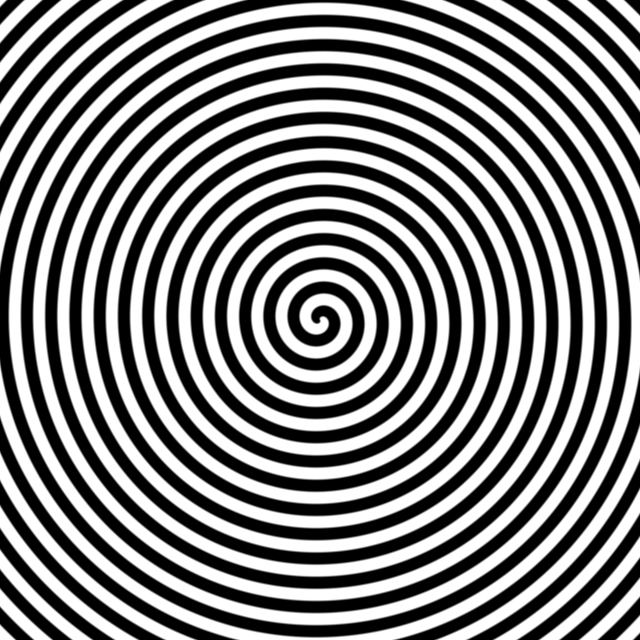
Reproduce this pattern procedurally as a Shadertoy shader.

```glsl
const float TAU = 6.2831853;

// Signed distance to a one-armed spiral band, negative inside the band
float spiralBand(vec2 p, float pitch, float phase) {
    float radius = max(length(p), 1e-4);
    float turns = radius / pitch + atan(p.y, p.x) / TAU - phase;
    float offset = abs(fract(turns + 0.5) - 0.5) - 0.25;
    // Divide by the gradient so the edge stays even near the centre
    float slope = length(vec2(1.0 / pitch, 1.0 / (TAU * radius)));
    return offset / slope;
}

void mainImage(out vec4 fragColor, in vec2 fragCoord) {
    vec2 p = (fragCoord - 0.5 * iResolution.xy) / iResolution.y;

    // Black arm on white, with a slightly soft edge
    float band = spiralBand(p, 0.0379, 0.58);
    float softness = max(0.0022, 0.75 / iResolution.y);
    float light = smoothstep(-softness, softness, band);

    fragColor = vec4(vec3(light), 1.0);
}
```
